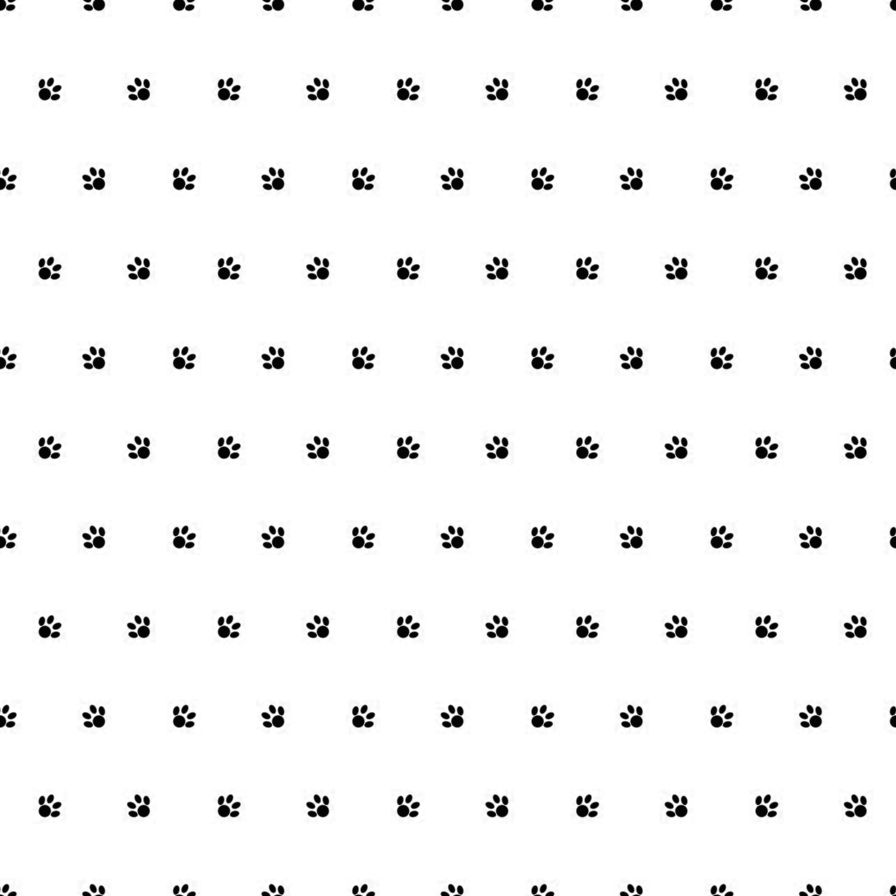
Write a Shadertoy shader that draws this pattern.

```glsl
const float REPEATS = 10.0;              // paws across and rows down, even so it wraps
const float ROW_SHIFT = 0.5;             // sideways step of every other row
const float LATTICE_X = 0.052;           // offset of the first column, in cells
const vec3 PAPER = vec3(1.0);
const vec3 INK = vec3(0.015);

// Paw sizes, in cells, measured along and across its axis
const float PAD_ALONG = -0.073;
const float PAD_RADIUS = 0.068;
const vec2 TOE_RADII = vec2(0.052, 0.034);
const vec2 TOE_REACH = vec2(0.149, 0.122);   // inner, outer
const vec2 TOE_SPREAD = vec2(0.35, 1.06);
const vec2 TOE_LEAN = vec2(0.32, 0.55);

const float EDGE_SOFTNESS = 0.012;
const float GRAIN_CELLS = 320.0;
const float GRAIN_STRENGTH = 0.045;
const float GRAIN_EXTENT = 0.21;

float hash(vec2 p) {
    vec3 q = fract(vec3(p.xyx) * 0.1031);
    q += dot(q, q.yzx + 33.33);
    return fract((q.x + q.y) * q.z);
}

// Value noise that wraps after a whole number of cells
float wrappedNoise(vec2 p, float period) {
    vec2 i = floor(p);
    vec2 f = fract(p);
    f = f * f * (3.0 - 2.0 * f);
    vec2 a = mod(i, period);
    vec2 b = mod(i + 1.0, period);
    return mix(mix(hash(a), hash(vec2(b.x, a.y)), f.x),
               mix(hash(vec2(a.x, b.y)), hash(b), f.x), f.y);
}

float ellipseDistance(vec2 p, vec2 radii) {
    float k = length(p / radii);
    float slope = length(p / (radii * radii));
    return k * (k - 1.0) / max(slope, 0.001);
}

vec2 rotate(vec2 p, float angle) {
    float c = cos(angle), s = sin(angle);
    return vec2(c * p.x + s * p.y, c * p.y - s * p.x);
}

// Paw whose axis points to the upper right; its halves mirror each other
float pawDistance(vec2 p) {
    vec2 q = vec2(p.x + p.y, abs(p.x - p.y)) * sqrt(0.5);
    q.x -= PAD_ALONG;
    float d = length(q) - PAD_RADIUS;
    for (int i = 0; i < 2; i++) {
        vec2 toe = TOE_REACH[i] * vec2(cos(TOE_SPREAD[i]), sin(TOE_SPREAD[i]));
        d = min(d, ellipseDistance(rotate(q - toe, TOE_LEAN[i]), TOE_RADII));
    }
    return d;
}

void mainImage(out vec4 fragColor, in vec2 fragCoord) {
    vec2 uv = fragCoord / iResolution.xy;

    // Staggered lattice, with every other column mirrored
    vec2 p = uv * REPEATS;
    float row = round(p.y);
    p.x -= LATTICE_X + ROW_SHIFT * mod(row, 2.0);
    float column = round(p.x);
    vec2 local = p - vec2(column, row);
    local.x *= 1.0 - 2.0 * mod(column, 2.0);

    // Faint grain on the paper around each paw
    vec2 reach = abs(local);
    float halo = 1.0 - smoothstep(GRAIN_EXTENT - 0.04, GRAIN_EXTENT, max(reach.x, reach.y));
    float grain = wrappedNoise(uv * GRAIN_CELLS, GRAIN_CELLS);
    vec3 color = PAPER - GRAIN_STRENGTH * halo * grain * grain;

    // Ink
    float pixel = REPEATS / min(iResolution.x, iResolution.y);
    float soft = max(EDGE_SOFTNESS, 0.75 * pixel);
    float ink = 1.0 - smoothstep(-soft, soft, pawDistance(local));
    fragColor = vec4(mix(color, INK, ink), 1.0);
}
```
